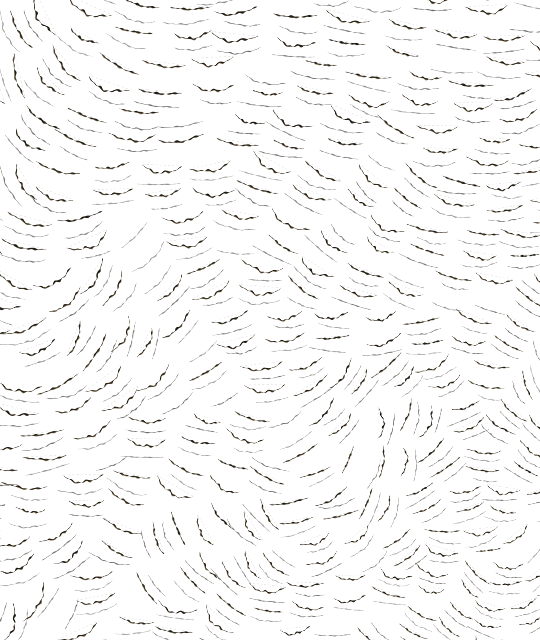
A Shadertoy shader for this pattern:

```glsl
const vec3 PAPER = vec3(1.0);
const vec3 UMBER = vec3(0.13, 0.11, 0.07);
const vec3 TAN = vec3(0.52, 0.45, 0.34);
const vec3 ASH = vec3(0.42, 0.41, 0.40);
const vec3 MIST = vec3(0.74, 0.73, 0.73);

const float CELL = 0.1;      // cell side, in canvas widths
const float BEND = 0.07;     // strength of the shrinking map
const int ROWS = 4;          // strokes stacked in each cell

vec4 hash4(vec3 p) {
    vec4 q = fract(p.xyzx * vec4(0.1031, 0.1030, 0.0973, 0.1099));
    q += dot(q, q.wzxy + 33.33);
    return fract((q.xxyz + q.yzzw) * q.zywx);
}

vec2 complexMul(vec2 a, vec2 b) {
    return vec2(a.x * b.x - a.y * b.y, a.x * b.y + a.y * b.x);
}

float layeredSines(float x, float phase) {
    return 0.6 * sin(7.0 * x + phase) + 0.4 * sin(17.0 * x + 2.3 * phase);
}

// Direction field: calm at the top right, steep at the left, wild below
float flowAngle(vec2 p) {
    float swirl = 0.75 * sin(4.0 * p.x - 6.5 * p.y + 1.2)
                + 0.6 * sin(9.0 * p.x + 4.0 * p.y + 0.5);
    float calm = mix(0.25, 1.0, smoothstep(0.2, 0.75, p.y));
    float leftEdge = 1.1 * exp(-9.0 * p.x) * smoothstep(0.75, 0.3, p.y);
    return clamp(swirl * calm + leftEdge, -1.4, 1.4);
}

float lineCoverage(float dist, float halfWidth, float px) {
    return clamp((halfWidth - abs(dist)) / px + 0.5, 0.0, 1.0);
}

// Sagging ragged stroke; p.x runs along it and p.y towards its belly
vec3 addStroke(vec3 color, vec2 p, float halfLen, vec4 seed, bool isShadow, float px) {
    float t = p.x / halfLen;
    float arch = 1.0 - t * t;
    if (arch <= 0.0) return color;
    float phase = 6.2832 * seed.z;
    float ragged = layeredSines(t, phase);

    float sag = halfLen * mix(0.06, 0.44, seed.x) * (isShadow ? 0.55 : 1.0);
    float skew = 1.0 + 0.9 * (seed.y - 0.5) * t;
    float chord = p.y + 0.5 * sag;
    float edge = chord - sag * arch * (skew + 0.2 * ragged);

    // Width swells, tapers and now and then breaks
    float swell = sqrt(arch) * (0.6 + 0.65 * layeredSines(t * 1.3, phase + 2.0));
    float halfWidth = (isShadow ? 0.0012 : 0.0021) * swell;
    float ink = lineCoverage(edge, halfWidth, px) * smoothstep(0.0, 0.15, arch);

    if (isShadow) return mix(color, ASH, ink * mix(0.6, 1.0, seed.w));

    // Faint broken chord closing the crescent
    float dots = smoothstep(-0.4, 0.3, sin(31.0 * t + phase));
    float faint = lineCoverage(chord, 0.0002, px) * dots * step(0.4, seed.w);
    color = mix(color, MIST, faint * 0.6);

    // Dark inner side, tan outer side
    float outer = smoothstep(-0.0006, 0.0022, edge) * step(0.25, seed.y);
    float patchy = 0.35 * smoothstep(0.0, 0.8, ragged);
    return mix(color, mix(UMBER, TAN, clamp(outer + patchy, 0.0, 1.0)), ink);
}

// Parallel strokes, coloured and grey in turn, stacked across the flow
vec3 addCell(vec3 color, vec2 p, vec2 id, float px) {
    vec4 cellSeed = hash4(vec3(id + 40.0, 7.0));
    float shift = 0.5 * mod(id.y, 2.0);
    vec2 center = (id + 0.5 + vec2(shift, 0.0) + 0.16 * (cellSeed.xy - 0.5)) * CELL;
    if (length(p - center) > 0.95 * CELL) return color;
    float wildness = mix(0.25, 0.9, smoothstep(0.5, 1.3, center.y));
    float baseAngle = flowAngle(center) + wildness * (cellSeed.z - 0.5);

    for (int i = 0; i < ROWS; i++) {
        vec4 seed = hash4(vec3(id + 40.0, float(i) + 11.0));
        vec4 place = hash4(vec3(id + 40.0, float(i) + 23.0));
        if (place.w < 0.1) continue;
        float angle = baseAngle + 0.3 * (place.z - 0.5);
        vec2 along = vec2(cos(angle), sin(angle));
        vec2 across = vec2(-along.y, along.x);
        float row = (float(i) + 0.5) / float(ROWS) - 0.5;
        vec2 offset = p - center - across * row * CELL * 0.98;
        vec2 local = vec2(dot(offset, along), dot(offset, across));
        local += (place.xy - 0.5) * vec2(0.16, 0.06) * CELL;
        float halfLen = CELL * mix(0.28, 0.46, sqrt(place.x));
        color = addStroke(color, local, halfLen, seed, i % 2 == 1, px);
    }
    return color;
}

void mainImage(out vec4 fragColor, in vec2 fragCoord) {
    // Origin at the top left, y downwards, one unit per canvas width
    vec2 z = vec2(fragCoord.x, iResolution.y - fragCoord.y) / iResolution.x;

    // Conformal map z - i k z^3 shrinks the strokes towards the lower right
    vec2 z2 = complexMul(z, z);
    vec2 z3 = complexMul(z2, z);
    vec2 p = z + BEND * vec2(z3.y, -z3.x);
    float mapScale = length(vec2(1.0, 0.0) + 3.0 * BEND * vec2(z2.y, -z2.x));
    float px = mapScale / iResolution.x;

    vec3 color = PAPER;
    float homeRow = floor(p.y / CELL);
    for (int j = -1; j <= 1; j++) {
        float row = homeRow + float(j);
        float column = floor(p.x / CELL - 0.5 * mod(row, 2.0));
        for (int i = -1; i <= 1; i++)
            color = addCell(color, p, vec2(column + float(i), row), px);
    }
    fragColor = vec4(color, 1.0);
}
```
